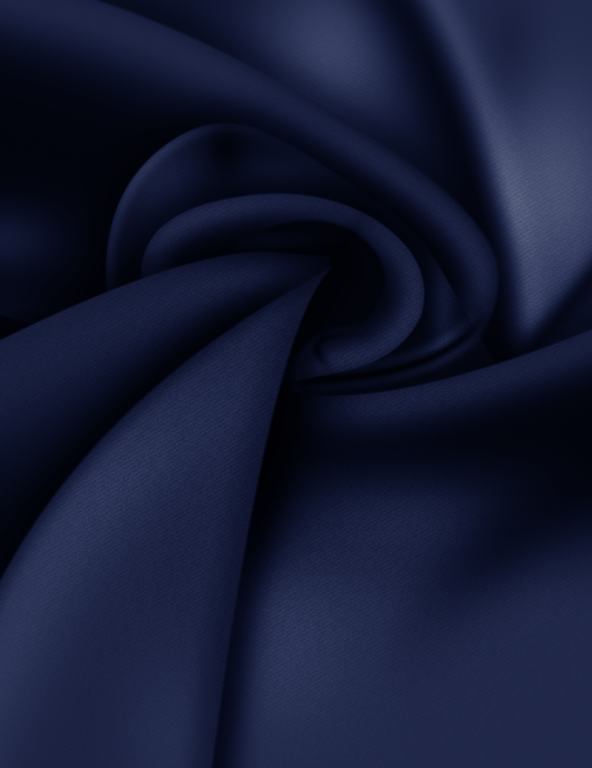
Write a Shadertoy shader that draws this texture.

```glsl
// Navy satin cloth twisted into a soft rolled swirl with broad draped folds.
#define FRAME vec2(5.9, 7.68)
#define CREASE_BLUR 0.015
#define SHADOW_REACH 0.24
#define WEAVE_FREQ 170.0
#define WEAVE_DEPTH 0.045
#define GRAIN_DEPTH 0.15
#define EXPOSURE 1.16
#define BLACK_LEVEL 0.018

float hash(vec2 p) { return fract(sin(dot(p, vec2(12.9898, 78.233))) * 43758.5453); }

float bell(float x, float width) { x /= width; return exp(-x * x); }

float glow(vec2 p, vec2 centre, vec2 radius) {
    vec2 q = (p - centre) / radius;
    return exp(-dot(q, q));
}

// Quadratic curve with straight extensions: x = signed distance, y = parameter.
// Positive lies to the right of the direction of travel.
vec2 curve(vec2 p, vec2 a, vec2 b, vec2 c) {
    vec2 u = b - a, v = a - 2.0 * b + c;
    float best = 1e9, t = 0.0;
    for (int i = 0; i <= 12; i++) {
        float s = float(i) / 12.0;
        vec2 q = a + s * (2.0 * u + s * v) - p;
        float d = dot(q, q);
        if (d < best) { best = d; t = s; }
    }
    for (int i = 0; i < 4; i++) {
        vec2 q = a + t * (2.0 * u + t * v) - p, g = u + t * v;
        t = clamp(t - dot(q, g) / max(2.0 * dot(g, g) + dot(q, v), dot(g, g)), 0.0, 1.0);
    }
    vec2 w = p - a - t * (2.0 * u + t * v), g = normalize(u + t * v);
    return vec2(g.x * w.y - g.y * w.x, t);
}

// Lays a fold over the cloth below and drops a soft shadow beside it.
void lay(inout float light, float d, float lit, float blur, float shadow) {
    light *= 1.0 - shadow * bell(min(d, 0.0), SHADOW_REACH);
    light = mix(light, lit, smoothstep(-blur, blur, d));
}

// Blurred drapes behind the swirl.
float backdrop(vec2 p) {
    float s = -curve(p, vec2(3.95, -0.1), vec2(4.75, 1.2), vec2(5.0, 3.2)).x;
    float left = 0.13 + 0.19 * glow(p, vec2(3.3, 0.5), vec2(0.85, 1.0));
    left *= 1.0 - 0.65 * bell(s, 0.36);
    float right = 0.23 + 0.14 * glow(p, vec2(5.5, 1.9), vec2(0.7, 1.0));
    right += 0.07 * bell(s - 0.3, 0.18) - 0.04 * glow(p, vec2(5.1, 0.5), vec2(0.3, 0.6));
    float light = mix(left, right, smoothstep(-0.08, 0.32, s));
    float gap = curve(p, vec2(6.0, 2.65), vec2(5.65, 3.1), vec2(5.25, 3.55)).x;
    light = mix(light, 0.15, 1.0 - smoothstep(-0.2, 0.1, gap));
    return light * (1.0 - 0.7 * bell(gap, 0.13));
}

// Outer roll, back loop, inner loop and the small curl at the heart.
void swirl(inout float light, vec2 p) {
    float d = curve(p, vec2(0.7, -0.08), vec2(1.98, 0.28), vec2(3.6, 1.3)).x;
    d = min(d, curve(p, vec2(3.6, 1.3), vec2(4.95, 2.15), vec2(4.97, 2.75)).x);
    d = min(d, curve(p, vec2(4.97, 2.75), vec2(5.0, 3.5), vec2(4.0, 3.82)).x);
    float lit = 0.03 + 0.185 * bell(d - 0.2, mix(0.5, 0.24, smoothstep(1.0, 4.2, p.x)));
    lit += 0.13 * glow(p, vec2(0.0, 2.4), vec2(0.6, 0.35)) + 0.14 * glow(p, vec2(0.0, 3.2), vec2(0.6, 0.25));
    lay(light, d, lit, 0.025, 0.35);

    d = curve(p, vec2(1.08, 3.1), vec2(0.92, 1.9), vec2(1.75, 1.38)).x;
    d = min(d, curve(p, vec2(1.75, 1.38), vec2(2.3, 1.03), vec2(3.0, 1.5)).x);
    d = min(d, curve(p, vec2(3.0, 1.5), vec2(4.0, 2.0), vec2(4.4, 2.7)).x);
    lit = 0.065 + 0.09 * bell(d - 0.04, 0.07) * (1.0 - smoothstep(1.6, 3.4, p.x));
    lit += 0.12 * glow(p, vec2(1.6, 1.85), vec2(0.5, 0.6)) + 0.08 * glow(p, vec2(2.8, 1.75), vec2(0.5, 0.22));
    lit += 0.14 * glow(p, vec2(4.4, 3.0), vec2(0.13, 0.45));
    lit *= 1.0 - 0.7 * glow(p, vec2(2.25, 1.5), vec2(0.18, 0.25));
    lay(light, d, lit, CREASE_BLUR, 0.5);

    vec2 band = curve(p, vec2(4.85, 3.1), vec2(4.5, 3.75), vec2(3.1, 3.8));
    float along = smoothstep(0.0, 0.4, band.y);
    light += along * (0.12 * bell(band.x - 0.09, 0.06) + 0.11 * bell(band.x + 0.08, 0.05));
    light *= 1.0 - 0.85 * along * bell(band.x, 0.03);

    d = curve(p, vec2(1.42, 2.9), vec2(1.3, 2.2), vec2(2.2, 2.0)).x;
    d = min(d, curve(p, vec2(2.2, 2.0), vec2(3.1, 1.8), vec2(3.75, 2.2)).x);
    d = min(d, curve(p, vec2(3.75, 2.2), vec2(4.35, 2.6), vec2(4.2, 3.15)).x);
    d = min(d, curve(p, vec2(4.2, 3.15), vec2(4.0, 3.6), vec2(3.4, 3.72)).x);
    lay(light, d, 0.06 + 0.165 * bell(d - 0.11, 0.2), CREASE_BLUR, 0.5);

    vec2 lip = curve(p, vec2(2.88, 3.85), vec2(2.85, 3.3), vec2(3.6, 3.24));
    d = curve(p, vec2(2.0, 2.65), vec2(2.9, 2.0), vec2(3.5, 2.3)).x;
    d = min(d, curve(p, vec2(3.5, 2.3), vec2(4.05, 2.65), vec2(3.7, 3.15)).x);
    d = min(min(d, curve(p, vec2(3.7, 3.15), vec2(3.5, 3.4), vec2(3.2, 3.5)).x), -lip.x);
    lay(light, d, 0.025 + 0.08 * glow(p, vec2(2.7, 2.42), vec2(0.5, 0.09)), 0.03, 0.3);
    light += 0.11 * bell(lip.x - 0.06, 0.05) * (1.0 - smoothstep(0.6, 1.0, lip.y));
    vec2 hook = curve(p, vec2(3.22, 3.62), vec2(3.0, 3.36), vec2(3.5, 3.33));
    light *= 1.0 - 0.9 * bell(hook.x, 0.045) * glow(p, vec2(3.25, 3.43), vec2(0.25, 0.2));
}

// Broad drapes in front of the swirl.
void drapes(inout float light, vec2 p) {
    float side = curve(p, vec2(3.3, 2.68), vec2(2.68, 3.3), vec2(2.1, 7.8)).x;
    float inner = min(side, 3.3 - p.x);
    float d = curve(p, vec2(2.85, 3.9), vec2(3.8, 4.15), vec2(6.0, 3.25)).x;
    float lit = 0.03 + 0.2 * smoothstep(4.3, 6.2, p.y) + 0.16 * bell(d - 0.12, 0.28) * smoothstep(2.5, 3.9, p.x);
    lit += 0.09 * glow(p, vec2(4.0, 5.1), vec2(1.1, 0.45)) + 0.05 * glow(p, vec2(2.8, 6.5), vec2(0.8, 0.9));
    float valley = curve(p, vec2(6.0, 4.8), vec2(5.0, 5.3), vec2(3.9, 6.3)).x;
    lit *= 1.0 - 0.5 * bell(valley, 0.4) * smoothstep(3.6, 5.2, p.x);
    lit *= 1.0 - 0.85 * bell(side, 0.4) * (1.0 - smoothstep(4.8, 6.1, p.y));
    lay(light, d, lit, CREASE_BLUR, 0.45);

    d = curve(p, vec2(-0.1, 3.45), vec2(1.9, 2.45), vec2(2.75, 2.52)).x;
    lit = 0.025 + 0.17 * bell(d - 0.28, mix(0.95, 0.24, smoothstep(0.0, 2.9, p.x)));
    lay(light, min(d, inner), lit, CREASE_BLUR, 0.6);

    d = curve(p, vec2(-0.1, 6.0), vec2(0.9, 3.95), vec2(3.3, 2.68)).x;
    lit = 0.205 + 0.075 * bell(d - 0.35, 0.5) * smoothstep(3.2, 5.0, p.y);
    lit += 0.04 * glow(p, vec2(1.7, 7.4), vec2(0.5, 0.9));
    lit *= mix(0.6, 1.0, smoothstep(-0.05, 0.2, d)) * mix(0.72, 1.0, smoothstep(0.0, 0.4, side));
    // The shadow along the right side fades toward the bottom.
    lay(light, min(d, inner), lit, 0.02, mix(0.65, 0.3, smoothstep(4.8, 6.2, p.y)));
}

void mainImage(out vec4 fragColor, in vec2 fragCoord) {
    vec2 uv = fragCoord / iResolution.xy;
    vec2 p = vec2(uv.x, 1.0 - uv.y) * FRAME;
    float light = backdrop(p);
    swirl(light, p);
    drapes(light, p);
    // Fine twill and thread grain, sharpest near the swirl.
    float focus = glow(p, vec2(3.0, 4.2), vec2(3.6, 3.2));
    float twill = sin(WEAVE_FREQ * dot(p, vec2(0.5, 0.86)));
    light *= 1.0 + focus * (WEAVE_DEPTH * twill + GRAIN_DEPTH * (hash(floor(p * 65.0)) - 0.5));
    light = light * EXPOSURE + BLACK_LEVEL;
    fragColor = vec4(light * (0.1 + 1.2 * light), light * (0.26 + light), light, 1.0);
}
```
